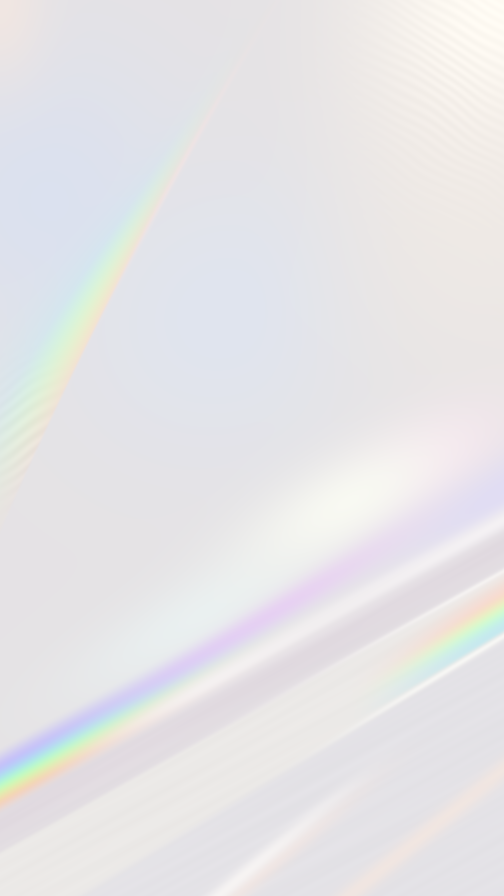
This background is drawn by a WebGL 2 fragment shader. Its source:

```glsl
#version 300 es
precision highp float;
// Pale pearl backdrop crossed by prismatic light: a curved flare at the left,
// a fanned beam over folded bands below, and soft glows in between.
// Each layer is a colour blended in by a Gaussian or a signed edge distance.
uniform vec2 u_resolution;
out vec4 outColor;

vec2 gradient(vec2 cell) {
  float h = fract(sin(dot(cell, vec2(127.1, 311.7))) * 4375.85);
  return vec2(cos(6.2832 * h), sin(6.2832 * h));
}

float gradientNoise(vec2 p) {
  vec2 i = floor(p), f = fract(p), e = vec2(1, 0);
  vec2 w = f * f * f * (f * (f * 6.0 - 15.0) + 10.0);
  float low = mix(dot(gradient(i), f), dot(gradient(i + e), f - e), w.x);
  float high = mix(dot(gradient(i + e.yx), f - e.yx), dot(gradient(i + 1.0), f - 1.0), w.x);
  return mix(low, high, w.y);
}

float band(float d, float width) {
  return exp(-d * d / (width * width));
}

// Elliptical Gaussian, its long axis turned by angle.
float glow(vec2 p, vec2 centre, vec2 radius, float angle) {
  float c = cos(angle), s = sin(angle);
  vec2 q = mat2(c, -s, s, c) * (p - centre) / radius;
  return exp(-dot(q, q));
}

// Pastel rainbow: 0 red, 0.33 green, 0.67 blue, 0.83 violet.
vec3 spectrum(float hue, float saturation) {
  vec3 pure = 0.5 + 0.5 * cos(6.2832 * (hue - vec3(0.0, 0.333, 0.667)));
  return mix(vec3(0.98), pure, saturation);
}

void main() {
  // Units of canvas height, so x runs from 0 to 0.5625.
  vec2 p = gl_FragCoord.xy / u_resolution.y;
  p.x *= 0.5625 * u_resolution.y / u_resolution.x;

  // Pearl ground, cool centre and warm right side
  vec3 col = vec3(0.898, 0.888, 0.896);
  col = mix(col, vec3(0.872, 0.898, 0.945), 0.8 * glow(p, vec2(0.25, 0.65), vec2(0.17, 0.15), 0.6));
  col = mix(col, vec3(0.928, 0.91, 0.895), smoothstep(0.27, 0.54, p.x) * smoothstep(0.4, 0.75, p.y));
  col = mix(col, vec3(0.95, 0.925, 0.905), 0.7 * glow(p, vec2(0.53, 0.9), vec2(0.13, 0.16), 0.0));
  float corner = glow(p, vec2(0.56, 1.0), vec2(0.12, 0.12), 0.0);
  col = mix(col, vec3(1.0, 0.985, 0.955), corner);

  // Fine ripples in the warm corner
  float warp = gradientNoise(p * 14.0);
  float ripple = sin(dot(p, vec2(310.0, 510.0)) + 5.0 * warp);
  col += 0.012 * ripple * glow(p, vec2(0.51, 0.93), vec2(0.08, 0.12), 0.0);

  // Left flare: sharp right edge, colours spreading to its left
  float rise = p.y - 0.414;
  float edge = (p.x - 0.003 - 0.436 * rise - 0.15 * rise * rise) * 0.88;
  float inside = smoothstep(0.002, -0.002, edge);
  col = mix(col, vec3(0.85, 0.88, 0.945), 0.8 * inside * glow(p, vec2(0.05, 0.78), vec2(0.16, 0.17), 0.0));
  col = mix(col, vec3(0.955, 0.905, 0.88), 0.8 * glow(p, vec2(0.0, 1.0), vec2(0.05, 0.09), 0.0));
  float spread = -edge / mix(0.055, 0.02, smoothstep(0.45, 0.9, p.y));
  float flare = inside * exp(-0.55 * spread * spread) * band(p.y - 0.65, 0.17);
  col = mix(col, spectrum(0.08 + 0.4 * clamp(spread, 0.0, 1.1), 0.2), 0.85 * flare);
  col = mix(col, vec3(0.955, 0.895, 0.89), 0.6 * band(edge, 0.003) * band(p.y - 0.8, 0.13));
  float feather = sin(dot(p, vec2(290.0, -430.0)) + 6.0 * warp);
  col += 0.014 * feather * inside * glow(p, vec2(0.03, 0.51), vec2(0.04, 0.06), 0.0);

  // Bright haze resting on the beam
  col = mix(col, vec3(0.92, 0.955, 0.955), 0.75 * glow(p, vec2(0.22, 0.31), vec2(0.16, 0.045), 0.52));
  col = mix(col, vec3(0.965, 0.885, 0.935), 0.8 * glow(p, vec2(0.485, 0.485), vec2(0.1, 0.05), 0.55));
  col = mix(col, vec3(0.975, 0.98, 0.95), 0.95 * glow(p, vec2(0.39, 0.44), vec2(0.13, 0.05), 0.5));
  col = mix(col, vec3(0.875, 0.86, 0.965), 0.85 * glow(p, vec2(0.57, 0.455), vec2(0.15, 0.035), 0.53));

  // Folded bands below the beam
  float beam = (p.y - 0.108 - 0.556 * p.x) * 0.874;
  float fold = beam + 0.051;
  float lower = (p.y + 0.053 - 0.61 * p.x) * 0.854;
  float grain = gradientNoise(vec2(p.x * 4.0, beam * 130.0));
  col = mix(col, vec3(0.89, 0.872, 0.888), smoothstep(0.008, -0.02, beam));
  col = mix(col, vec3(0.872, 0.838, 0.868), 0.6 * band(beam + 0.025, 0.016));
  col = mix(col, vec3(0.922, 0.913, 0.905), smoothstep(0.002, -0.004, fold));
  col = mix(col, vec3(0.96, 0.95, 0.945), band(fold, 0.003) * smoothstep(0.2, 0.55, p.x));
  col = mix(col, vec3(0.892, 0.886, 0.903), smoothstep(0.004, -0.008, lower));
  col += 0.012 * grain * smoothstep(0.02, -0.02, beam);

  // Beam: rainbow at the left, magenta fan, white ridge
  float fan = (p.y - 0.128 - 0.614 * p.x) * 0.852;
  float fanWidth = 0.009 + 0.02 * p.x;
  col = mix(col, vec3(0.915, 0.8, 0.955), 0.8 * band(fan, fanWidth)
    * smoothstep(0.06, 0.2, p.x) * smoothstep(0.54, 0.3, p.x));
  float rainbow = smoothstep(-0.016, 0.0, beam) * smoothstep(0.052, 0.03, beam);
  float hue = 0.06 + 0.62 * smoothstep(-0.008, 0.036, beam);
  col = mix(col, spectrum(hue, 0.32), 0.9 * rainbow * band(p.x, 0.19));
  float ridge = band(beam, 0.011) * smoothstep(0.03, 0.25, p.x);
  col = mix(col, vec3(0.965, 0.953, 0.957) + 0.02 * grain, 0.85 * ridge);

  // Small prism at the right edge
  float prism = smoothstep(0.0, 0.008, lower) * smoothstep(0.065, 0.035, lower);
  float prismHue = mix(0.52, 0.04, smoothstep(0.008, 0.045, lower));
  col = mix(col, spectrum(prismHue, 0.23), 0.9 * prism * smoothstep(0.38, 0.56, p.x));
  col = mix(col, vec3(0.975, 0.975, 0.965), 0.85 * band(lower, 0.003) * smoothstep(0.3, 0.52, p.x));

  // Two streaks rising from the bottom
  float streak = (p.y - 0.84 * (p.x - 0.247)) * 0.766;
  float fade = smoothstep(0.19, 0.02, p.y);
  col = mix(col, vec3(0.955, 0.9, 0.88), 0.7 * fade * band(streak + 0.01, 0.01));
  col = mix(col, vec3(0.975, 0.965, 0.96), 0.85 * fade * band(streak - 0.002, 0.009));
  float second = (p.y - 0.82 * (p.x - 0.39)) * 0.773;
  col = mix(col, vec3(0.96, 0.905, 0.875), 0.75 * band(second, 0.011));

  outColor = vec4(clamp(col, 0.0, 1.0), 1.0);
}
```
